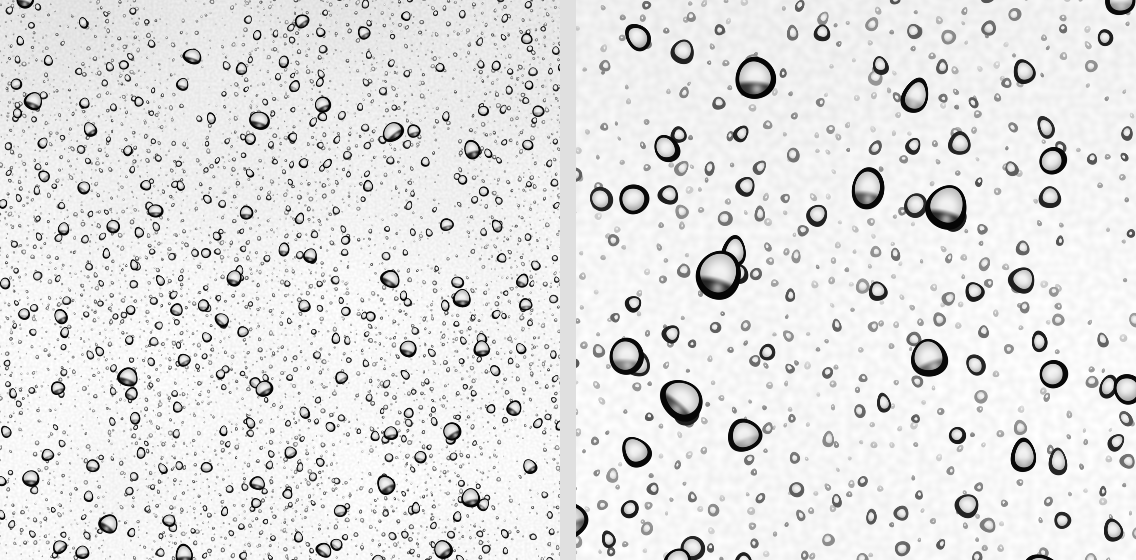
Left, the full canvas; right, a detail of the centre.
Reproduce this texture procedurally as a WebGL 1 fragment shader.

```glsl
precision highp float;
// Water drops on a pale pane: five jittered grids, from fine mist to large beads.
// Each drop is a tilted egg with a dark rim, a pale body and a shaded lower cap;
// larger grids are painted over smaller ones.
uniform vec2 u_resolution;

#define PANE_LOW 0.970
#define PANE_HIGH 0.895
#define GRAIN 0.045
#define RIM_BASE 0.0015
#define RIM_GROWTH 0.13
#define EGG 0.13
#define WOBBLE 0.025
#define TILT 1.5
#define BAND_SCALE vec2(7.0, 1.3)
#define BAND_MIN 0.4

float hash(vec2 p) {
  vec3 q = fract(vec3(p.xyx) * 0.1031);
  q += dot(q, q.yzx + 33.33);
  return fract((q.x + q.y) * q.z);
}

vec2 hash2(vec2 p) {
  return vec2(hash(p), hash(p + 57.3));
}

float gradientDot(vec2 cell, vec2 offset) {
  float angle = 6.2832 * hash(cell);
  return dot(vec2(cos(angle), sin(angle)), offset);
}

float gradientNoise(vec2 p) {
  vec2 i = floor(p), f = fract(p);
  vec2 u = f * f * f * (f * (f * 6.0 - 15.0) + 10.0);
  vec2 e = vec2(1.0, 0.0);
  float low = mix(gradientDot(i, f), gradientDot(i + e.xy, f - e.xy), u.x);
  float high = mix(gradientDot(i + e.yx, f - e.yx), gradientDot(i + e.xx, f - e.xx), u.x);
  return mix(low, high, u.y);
}

// Drops thin out along soft vertical runs.
float runDensity(vec2 p) {
  float n = gradientNoise(p * BAND_SCALE + 11.0);
  return mix(BAND_MIN, 1.0, smoothstep(-0.35, 0.0, n));
}

// Shade inside a drop; q is its local position with the rim at length 1.
float bodyShade(vec2 q, float size) {
  float shade = 0.95 - 0.22 * smoothstep(0.2, 1.0, length(q));
  shade -= 0.12 * smoothstep(0.2, -0.8, q.y);
  float cap = smoothstep(-0.08, -0.4, q.y + 0.15 * q.x * q.x);
  vec2 toGlint = q - vec2(0.1, -0.55);
  float capShade = 0.14 + 0.5 * exp(-14.0 * dot(toGlint, toGlint));
  return mix(shade, capShade, cap * smoothstep(0.0085, 0.0135, size));
}

// Paints one grid of drops over the given tone.
float paintDrops(float tone, vec2 uv, float cells, vec2 sizes, float ink, float presence) {
  vec2 grid = uv * cells + cells * vec2(0.37, 0.13);
  grid.y += 0.7 * hash(vec2(floor(grid.x), cells));
  vec2 id = floor(grid);
  vec2 seed = id + cells * 3.7;
  vec2 pick = hash2(seed + 5.1);
  float size = mix(sizes.x, sizes.y, pow(pick.x, 1.4));

  // Keep the whole drop within its cell.
  vec2 jitter = (hash2(seed + 19.7) - 0.5) * max(1.0 - 2.5 * size * cells, 0.0);
  vec2 offset = (fract(grid) - 0.5 - jitter) / cells;
  if (hash(seed + 31.9) > presence * runDensity(uv - offset)) return tone;

  // Tilted egg with a slight wobble; the largest are the widest.
  vec2 form = hash2(seed + 43.3);
  float tilt = (form.x - 0.5) * TILT;
  float c = cos(tilt), s = sin(tilt);
  vec2 q = vec2(c * offset.x + s * offset.y, c * offset.y - s * offset.x) / size;
  float aspect = mix(0.72, 1.06, form.y) + 0.12 * smoothstep(0.008, 0.014, size);
  q = vec2(q.x / aspect * (1.0 + EGG * q.y), q.y * mix(1.0, aspect, 0.4));
  float angle = atan(q.y, q.x + 0.00001);
  float wobble = WOBBLE * sin(3.0 * angle + 6.2832 * pick.y);
  float dist = (length(q) - 1.0 - wobble) * size;

  // The rim is heavier on one side of each drop and at its foot.
  float weight = 0.9 + 0.25 * cos(angle - 6.2832 * pick.y) - 0.15 * sin(angle);
  float rim = (RIM_BASE + RIM_GROWTH * size) * weight;
  float soft = 0.55 / u_resolution.y;
  float cover = 1.0 - smoothstep(-soft, soft, dist);
  float inner = 1.0 - smoothstep(-soft, soft, dist + rim);
  float rimShade = ink + 0.3 * hash(seed + 71.0) * smoothstep(0.0, 0.35, ink);
  rimShade += 0.12 * max(sin(angle), 0.0) * ink;
  float drop = mix(rimShade, bodyShade(q, size), inner);
  return mix(tone, drop, cover);
}

void main() {
  vec2 uv = gl_FragCoord.xy / u_resolution.y;

  // Pane: greyer at the top, with fine grain.
  float tone = mix(PANE_LOW, PANE_HIGH, smoothstep(0.4, 1.1, uv.y));
  tone += GRAIN * gradientNoise(uv * 190.0) + 0.025 * gradientNoise(uv * 4.0);

  // Mist, specks, small drops, beads, large beads.
  tone = paintDrops(tone, uv, 80.0, vec2(0.0012, 0.0024), 0.52, 0.62);
  tone = paintDrops(tone, uv, 45.0, vec2(0.0025, 0.0046), 0.30, 0.70);
  tone = paintDrops(tone, uv, 24.0, vec2(0.0048, 0.0082), 0.10, 0.74);
  tone = paintDrops(tone, uv, 14.0, vec2(0.0080, 0.0120), 0.03, 0.72);
  tone = paintDrops(tone, uv, 8.0, vec2(0.0120, 0.0180), 0.02, 0.72);

  gl_FragColor = vec4(vec3(clamp(tone, 0.0, 1.0)), 1.0);
}
```
